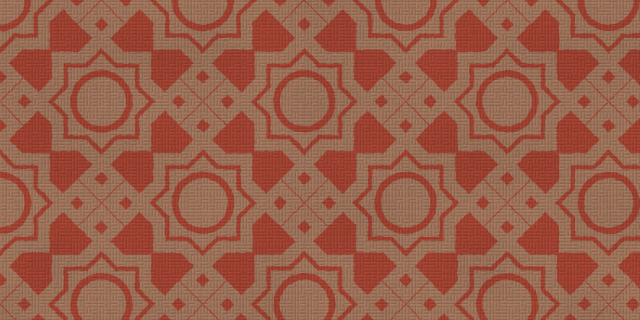
Write a WebGL 1 fragment shader that draws this pattern.

```glsl
precision highp float;

uniform vec2 u_resolution;

// Layout: one unit is half of a repeat, as a share of the canvas height
const float HALF_REPEAT = 0.317;
const float RING_RADIUS = 0.275;
const float RING_WIDTH = 0.064;
const float STAR_SIZE = 0.352;
const float STAR_WIDTH = 0.042;
const float KITE_LENGTH = 0.533;
const float KITE_WIDTH = 0.288;
const float KITE_OVERLAP = 0.011;
const float DIAMOND_OFFSET = 0.24;
const float DIAMOND_SIZE = 0.068;
const float SEAM_WIDTH = 0.009;

// Cloth
const vec3 TAN = vec3(0.595, 0.435, 0.343);
const vec3 RED = vec3(0.605, 0.248, 0.187);
const float WEAVE_CELL = 0.0203;
const float WEAVE_FLIPS = 0.28;
const vec2 LIGHT_STEP = vec2(-0.0022, 0.0026);
const float RELIEF = 0.15;
const float GRAIN = 0.05;
const float MOTTLE = 0.05;
const float EDGE_WOBBLE = 0.012;

const float PI = 3.14159;
const float DIAGONAL = 0.70711;

float hash(vec2 p) {
  vec3 q = fract(vec3(p.xyx) * 0.1031);
  q += dot(q, q.yzx + 33.33);
  return fract((q.x + q.y) * q.z);
}

float noise(vec2 p) {
  vec2 i = floor(p);
  vec2 f = fract(p);
  f = f * f * (3.0 - 2.0 * f);
  float low = mix(hash(i), hash(i + vec2(1.0, 0.0)), f.x);
  float high = mix(hash(i + vec2(0.0, 1.0)), hash(i + 1.0), f.x);
  return mix(low, high, f.y);
}

// Height of a basket weave: pairs of threads, turned from cell to cell
float weaveHeight(vec2 p) {
  vec2 g = p / WEAVE_CELL;
  vec2 cell = floor(g);
  vec2 f = g - cell;
  float flip = step(hash(cell + 7.0), WEAVE_FLIPS);
  float turned = mod(cell.x + cell.y + flip, 2.0);
  float across = mix(f.x, f.y, turned);
  float along = mix(f.y, f.x, turned);
  float ends = min(1.0, 0.3 + 4.0 * along * (1.0 - along));
  return abs(sin(2.0 * PI * across)) * ends;
}

// Offset from the nearest star centre on the diagonal lattice,
// folded into the wedge 0 <= y <= x, x + y <= 1
vec2 foldToWedge(vec2 p) {
  vec2 r = 0.5 * vec2(p.x + p.y, p.x - p.y);
  r -= floor(r + 0.5);
  vec2 q = abs(vec2(r.x + r.y, r.x - r.y));
  return vec2(max(q.x, q.y), min(q.x, q.y));
}

// Signed distance to the red figures, negative inside
float ornament(vec2 p) {
  float ring = abs(length(p) - RING_RADIUS) - 0.5 * RING_WIDTH;

  // Union of two squares, drawn as an outline
  float star = min(p.x, (p.x + p.y) * DIAGONAL);
  star = abs(star - STAR_SIZE) - 0.5 * STAR_WIDTH;

  // Five-sided piece with its right angle midway between two stars
  vec2 k = vec2(p.x - 0.5, 0.5 - p.y);
  float kite = max(-k.x, -k.y) - KITE_OVERLAP;
  kite = max(kite, (k.x + k.y - KITE_LENGTH) * DIAGONAL);
  kite = max(kite, (abs(k.x - k.y) - KITE_WIDTH) * DIAGONAL);

  // Small diamonds and crossing seams around the point (1, 0)
  float diamond = abs(p.x - 1.0 + DIAMOND_OFFSET) + p.y - DIAMOND_SIZE;
  diamond *= DIAGONAL;
  float seam = (1.0 - p.x - p.y) * DIAGONAL - 0.5 * SEAM_WIDTH;
  seam = max(seam, KITE_LENGTH - p.x + p.y);

  return min(min(min(ring, star), min(kite, diamond)), seam);
}

void main() {
  vec2 uv = gl_FragCoord.xy / u_resolution.y;
  float pixel = 1.0 / (u_resolution.y * HALF_REPEAT);

  // Pattern hangs from the top left corner, edges follow the threads
  vec2 p = vec2(uv.x, 1.0 - uv.y) / HALF_REPEAT;
  vec2 threads = uv / (0.5 * WEAVE_CELL);
  p += EDGE_WOBBLE * (vec2(noise(threads), noise(threads + 41.0)) - 0.5);
  float d = ornament(foldToWedge(p));
  float ink = smoothstep(0.8, -0.8, d / pixel);

  // Side light on the weave, fine grain and broad unevenness
  float light = 1.0;
  light += RELIEF * (weaveHeight(uv) - weaveHeight(uv + LIGHT_STEP));
  light += GRAIN * (noise(uv * 170.0) - 0.5);
  light += MOTTLE * (noise(uv * 6.0) - 0.5);

  gl_FragColor = vec4(mix(TAN, RED, ink) * light, 1.0);
}
```
